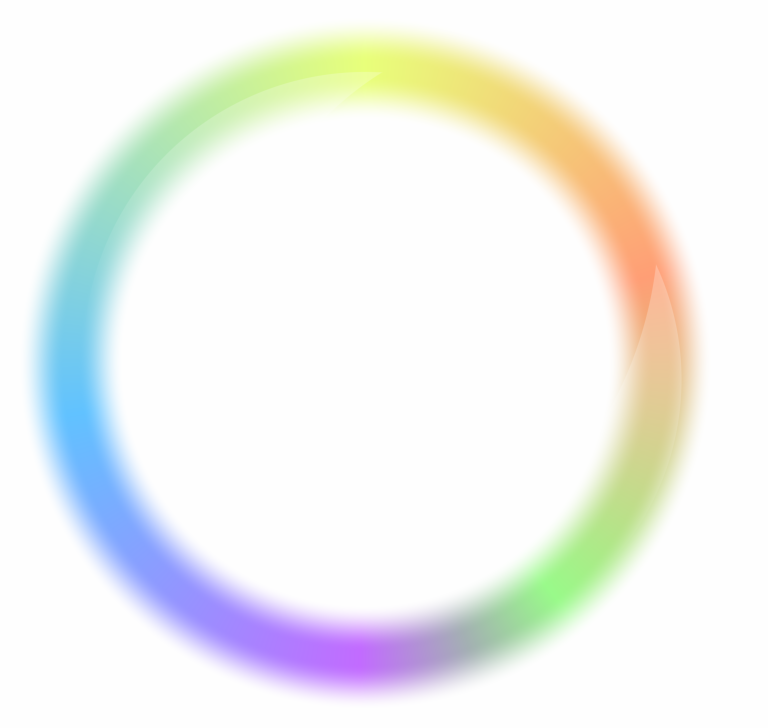
Reproduce this background procedurally as a Shadertoy shader.

```glsl
// A soft rainbow ring on white with two faint glassy crescents.

// Colour around the ring; turn runs clockwise in degrees from the top.
vec3 ringColor(float turn) {
    vec3 yellow = vec3(0.91, 1.0, 0.48);
    vec3 coral = vec3(1.0, 0.62, 0.46);
    vec3 green = vec3(0.60, 0.98, 0.54);
    vec3 gray = vec3(0.64, 0.69, 0.70);
    vec3 violet = vec3(0.76, 0.42, 1.0);
    vec3 blue = vec3(0.38, 0.76, 1.0);
    vec3 c = mix(yellow, coral, clamp(turn / 73.0, 0.0, 1.0));
    c = mix(c, green, clamp((turn - 73.0) / 68.0, 0.0, 1.0));
    c = mix(c, gray, clamp((turn - 141.0) / 19.0, 0.0, 1.0));
    c = mix(c, violet, clamp((turn - 160.0) / 21.0, 0.0, 1.0));
    c = mix(c, blue, clamp((turn - 181.0) / 79.0, 0.0, 1.0));
    return mix(c, yellow, clamp((turn - 260.0) / 100.0, 0.0, 1.0));
}

// Coverage of a disc with an antialiased rim.
float disc(vec2 p, vec2 center, float radius) {
    float aa = 0.75 / iResolution.y;
    return 1.0 - smoothstep(-aa, aa, length(p - center) - radius);
}

// The part of one disc left uncovered by another.
float crescent(vec2 p, vec2 outer, float outerR, vec2 bite, float biteR) {
    return disc(p, outer, outerR) * (1.0 - disc(p, bite, biteR));
}

void mainImage(out vec4 fragColor, in vec2 fragCoord) {
    vec2 p = fragCoord / iResolution.y;
    vec3 paper = vec3(0.996);

    // Blurred ring
    vec2 q = p - vec2(0.502, 0.5014);
    float turn = mod(degrees(atan(q.x, q.y)) + 360.0, 360.0);
    float band = 1.0 - smoothstep(0.010, 0.072, abs(length(q) - 0.4047));
    vec3 color = mix(paper, ringColor(turn), band);

    // Glassy highlights, fading downward
    float upper = crescent(p, vec2(0.502, 0.5144), 0.3868, vec2(0.757, 0.528), 0.439);
    float side = crescent(p, vec2(0.5624, 0.4787), 0.3738, vec2(0.358, 0.701), 0.547);
    float shine = upper * 0.24 * smoothstep(0.52, 0.90, p.y)
                + side * 0.25 * smoothstep(0.18, 0.58, p.y);
    color = mix(color, paper, shine);

    fragColor = vec4(color, 1.0);
}
```
